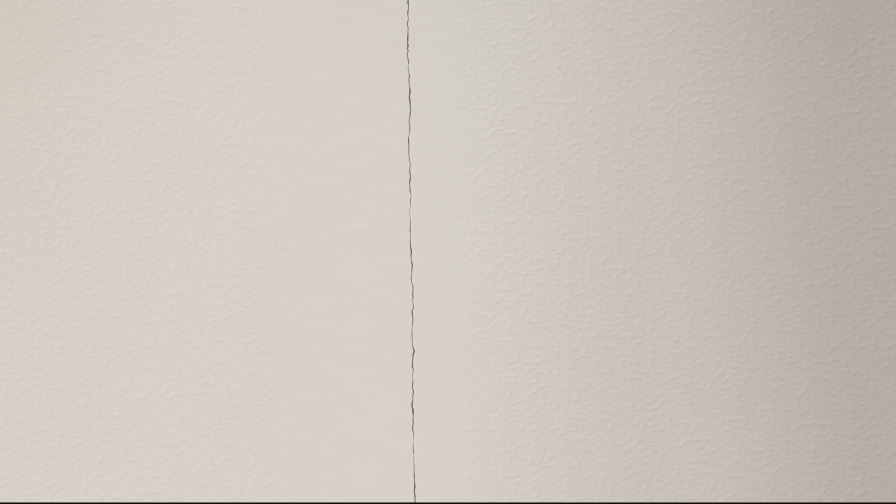
A Shadertoy shader for this texture:

```glsl
// Pale painted plaster wall with a thin vertical crack running down a smoothed seam.

const vec3 LIGHT_PAINT = vec3(0.842, 0.818, 0.785);
const vec3 MID_PAINT = vec3(0.785, 0.757, 0.722);
const vec3 SHADED_PAINT = vec3(0.706, 0.675, 0.637);
const vec3 CRACK_COLOR = vec3(0.40, 0.37, 0.34);

vec2 hashGradient(vec2 cell) {
    vec3 q = fract(cell.xyx * vec3(0.1031, 0.1030, 0.0973));
    q += dot(q, q.yzx + 33.33);
    return fract((q.xx + q.yz) * q.zy) * 2.0 - 1.0;
}

float gradientNoise(vec2 p) {
    vec2 cell = floor(p);
    vec2 f = p - cell;
    vec2 w = f * f * f * (f * (f * 6.0 - 15.0) + 10.0);
    vec2 e = vec2(0.0, 1.0);
    float a = dot(hashGradient(cell), f);
    float b = dot(hashGradient(cell + e.yx), f - e.yx);
    float c = dot(hashGradient(cell + e.xy), f - e.xy);
    float d = dot(hashGradient(cell + e.yy), f - e.yy);
    return mix(mix(a, b, w.x), mix(c, d, w.x), w.y);
}

float fbm(vec2 p, int octaves) {
    float sum = 0.0;
    float gain = 0.5;
    for (int i = 0; i < octaves; i++) {
        sum += gain * gradientNoise(p);
        p = mat2(1.6, 1.2, -1.2, 1.6) * p + 17.3;
        gain *= 0.5;
    }
    return sum;
}

// Flat paint with scattered raised flecks
float fleckHeight(vec2 q) {
    return smoothstep(-0.06, 0.24, fbm(q, 2));
}

// Slope of the stippled paint, lit from the upper left
float stuccoRelief(vec2 p, float scale) {
    vec2 q = p * scale * vec2(0.85, 1.1);
    q += 0.5 * gradientNoise(q * 0.4);
    vec2 towardLight = vec2(-0.18, 0.30);
    return fleckHeight(q) - fleckHeight(q + towardLight);
}

// Rough on both sides, trowelled flat around the seam
float roughness(vec2 uv, float wander) {
    float x = uv.x + 0.04 * wander;
    float leftSide = 1.0 - smoothstep(0.26, 0.37, x);
    float rightSide = smoothstep(0.47, 0.56, x);
    return 0.16 + 0.54 * leftSide + 0.76 * rightSide;
}

vec3 wallColor(vec2 uv) {
    vec3 color = mix(LIGHT_PAINT, MID_PAINT, smoothstep(0.46, 0.76, uv.x));
    color = mix(color, SHADED_PAINT, smoothstep(0.72, 0.99, uv.x + 0.05 * (uv.y - 0.5)));
    // Warm dim upper left corner and slightly dimmer top
    float leftEdge = 1.0 - smoothstep(0.0, 0.22, uv.x);
    color -= vec3(0.018, 0.019, 0.030) * leftEdge * uv.y;
    color -= 0.008 * smoothstep(0.75, 1.0, uv.y);
    // Faint green cast right of the seam, rosy cast at the lower right
    float band = (uv.x - 0.55) / 0.13;
    color += vec3(-0.004, 0.001, -0.008) * exp(-band * band) * uv.y;
    color += vec3(0.005, 0.001, 0.008) * smoothstep(0.5, 1.0, uv.x) * (1.0 - uv.y);
    return color;
}

// Large drift plus fine ragged steps
float crackCenter(float y) {
    float wander = 0.0048 * gradientNoise(vec2(y * 9.0, 3.7));
    float jitter = 0.0075 * fbm(vec2(y * 48.0, 8.2), 3);
    return mix(0.823, 0.809, y) + wander + jitter;
}

// Coverage of a soft vertical stroke
float stroke(float offset, float halfWidth, float pixel) {
    float softness = max(0.5 * pixel, 0.0009);
    return 1.0 - smoothstep(halfWidth - softness, halfWidth + softness, abs(offset));
}

// Faint horizontal trowel ridge, tapered at its ends
float trowelMark(vec2 p, vec2 center, float halfLength) {
    vec2 d = p - center;
    d.y += 0.008 * gradientNoise(p * 35.0);
    float taper = 1.0 - smoothstep(0.2 * halfLength, halfLength, abs(d.x));
    return taper * exp(-d.y * d.y / 0.000006);
}

void mainImage(out vec4 fragColor, in vec2 fragCoord) {
    vec2 uv = fragCoord / iResolution.xy;
    vec2 p = fragCoord / iResolution.y;
    float pixel = 1.0 / iResolution.y;

    // Painted surface
    vec3 color = wallColor(uv);
    float blotches = fbm(p * 5.0, 3);
    float rough = roughness(uv, blotches);
    color += 0.006 * blotches;
    color += 0.031 * rough * stuccoRelief(p, 88.0);

    // Brushed streaks and ridges in the smooth seam
    float seam = smoothstep(0.32, 0.37, uv.x) * (1.0 - smoothstep(0.46, 0.53, uv.x));
    color += 0.008 * seam * gradientNoise(p * vec2(12.0, 85.0));
    color += 0.012 * trowelMark(p, vec2(0.635, 0.848), 0.05);
    color += 0.010 * trowelMark(p, vec2(0.695, 0.553), 0.07);
    color -= 0.012 * trowelMark(p, vec2(0.850, 0.425), 0.04);

    // Crack with uneven width and depth, fading in places
    float offset = p.x - crackCenter(p.y);
    float variation = gradientNoise(vec2(p.y * 13.0, 21.0));
    float grit = gradientNoise(vec2(p.y * 75.0, 5.4));
    float halfWidth = 0.0011 + 0.0006 * variation + 0.0005 * grit;
    float depth = clamp(0.64 + 0.60 * variation + 0.60 * grit, 0.15, 0.92);
    color += 0.012 * stroke(offset - 0.0038, 0.0012, pixel);
    color = mix(color, CRACK_COLOR, depth * stroke(offset, halfWidth, pixel));

    // Dark strip along the lower border
    float stripTop = 0.0030;
    float strip = 1.0 - smoothstep(stripTop - 0.5 * pixel, stripTop + 0.5 * pixel, p.y);
    color = mix(color, vec3(0.05), strip);

    fragColor = vec4(clamp(color, 0.0, 1.0), 1.0);
}
```
